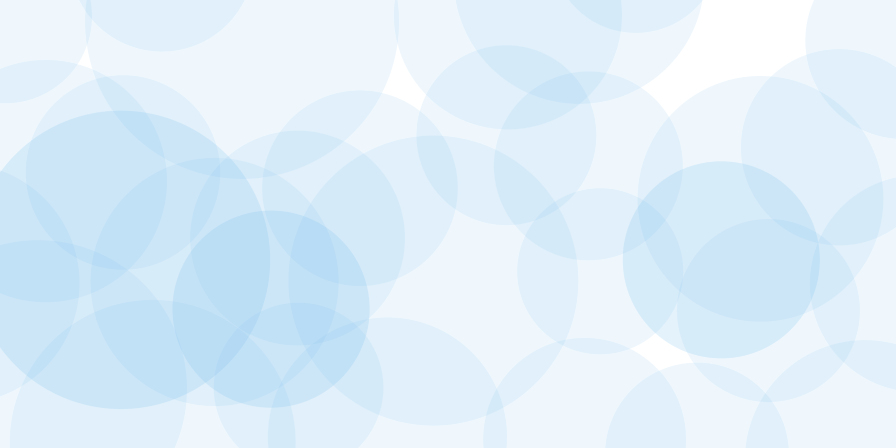
This background is drawn by a Shadertoy shader. Its source:

```glsl
#define COLUMNS 7
#define ROWS 4
#define RADIUS_MIN 0.185
#define RADIUS_MAX 0.36
#define JITTER 0.95
#define FAINT_ALPHA 0.115
#define STRONG_ALPHA 0.19
#define EDGE_PIXELS 1.3
#define TINT vec3(0.45, 0.73, 0.92)
#define CLEARING vec2(1.68, 0.95)
#define CLEARING_RADIUS 0.12

// Three random values from a cell, without sine
vec3 hash32(vec2 cell) {
    vec3 p = fract(cell.xyx * vec3(0.1031, 0.1030, 0.0973));
    p += dot(p, p.yxz + 33.33);
    return fract((p.xxy + p.yzz) * p.zyx);
}

// Antialiased disc coverage
float disc(vec2 p, vec2 center, float radius) {
    float halfEdge = 0.5 * EDGE_PIXELS / iResolution.y;
    return 1.0 - smoothstep(-halfEdge, halfEdge, length(p - center) - radius);
}

// Moves a disc outwards until the clearing stays empty
vec2 avoidClearing(vec2 center, float radius) {
    vec2 away = center - CLEARING;
    float gap = length(away);
    return CLEARING + away / max(gap, 0.001) * max(gap, radius + CLEARING_RADIUS);
}

void mainImage(out vec4 fragColor, in vec2 fragCoord) {
    // Canvas height is one unit
    vec2 p = fragCoord / iResolution.y;
    vec2 canvas = vec2(iResolution.x / iResolution.y, 1.0);
    vec3 color = vec3(1.0);

    // Faint discs on a jittered grid reaching past the borders
    for (int row = 0; row < ROWS; row++) {
        for (int column = 0; column < COLUMNS; column++) {
            vec2 cell = vec2(column, row);
            vec3 rnd = hash32(cell + 17.0);
            vec2 spot = (cell + 0.5 + (rnd.xy - 0.5) * JITTER) / vec2(COLUMNS, ROWS);
            float radius = mix(RADIUS_MIN, RADIUS_MAX, rnd.z * rnd.z);
            vec2 center = avoidClearing(mix(vec2(-0.1), canvas + 0.1, spot), radius);
            color = mix(color, TINT, FAINT_ALPHA * disc(p, center, radius));
        }
    }

    // Stronger discs: a large one, then smaller ones ever further right
    for (int i = 0; i < 3; i++) {
        float n = float(i);
        vec2 center = vec2(0.27 + 0.335 * n * n, 0.42 - 0.11 * mod(n, 2.0));
        float radius = mix(0.333, 0.22, min(n, 1.0));
        color = mix(color, TINT, STRONG_ALPHA * disc(p, center, radius));
    }

    fragColor = vec4(color, 1.0);
}
```
